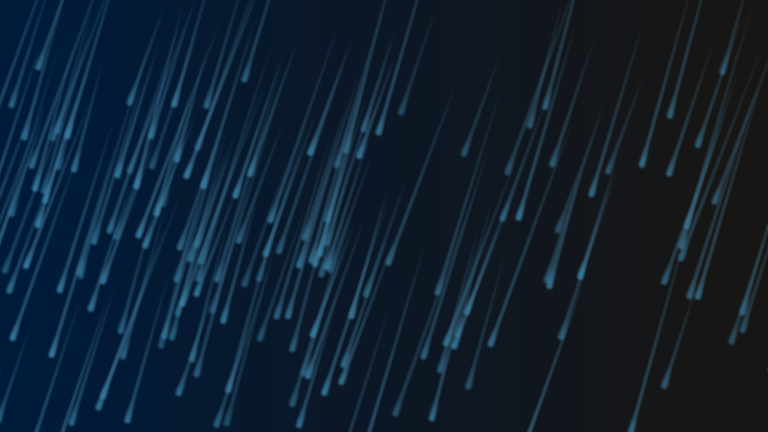
A Shadertoy shader for this background:

```glsl
#define STREAK_COUNT 170
#define DENSE_SHARE 0.70
#define DENSE_EDGE 0.48
#define MIN_LENGTH 0.22
#define MAX_LENGTH 0.56
#define MIN_TILT 0.25
#define MAX_TILT 0.37
#define HEAD_RADIUS 0.0125
#define BODY_RADIUS 0.0085
#define TAIL_RADIUS 0.0055
#define HEAD_COLOR vec3(0.25, 0.56, 0.71)
#define BODY_COLOR vec3(0.28, 0.49, 0.61)

float hash(float n) {
    return fract(sin(n * 12.9898) * 43758.5453);
}

// Navy on the left, through slate, to warm charcoal on the right
vec3 backdrop(float x) {
    vec3 navy = vec3(0.0, 0.105, 0.225);
    vec3 slate = vec3(0.047, 0.09, 0.145);
    vec3 charcoal = vec3(0.09, 0.085, 0.08);
    vec3 color = mix(navy, slate, smoothstep(0.0, 0.55, x));
    return mix(color, charcoal, smoothstep(0.45, 1.0, x));
}

// Head position: crowded on the left, most heads below mid height
vec2 headPosition(float seed, float aspect) {
    float pick = hash(seed + 0.11);
    float x = pick < DENSE_SHARE
        ? mix(-0.04, DENSE_EDGE, pick / DENSE_SHARE)
        : mix(DENSE_EDGE, 1.04, (pick - DENSE_SHARE) / (1.0 - DENSE_SHARE));
    float y = 0.5 * (hash(seed + 0.23) + hash(seed + 0.37));
    return vec2(x * aspect, mix(-0.2, 0.9, y));
}

// Colour in rgb, coverage in a
vec4 streak(vec2 p, float seed, float aspect) {
    vec2 q = p - headPosition(seed, aspect);
    float tilt = mix(MIN_TILT, MAX_TILT, hash(seed + 0.53));
    float len = mix(MIN_LENGTH, MAX_LENGTH, hash(seed + 0.67));
    vec2 dir = vec2(sin(tilt), cos(tilt));

    float along = clamp(dot(q, dir), 0.0, len);
    float t = along / len;
    float dist = length(q - dir * along);

    // Teardrop head narrowing into a thin tail
    float head = 1.0 - smoothstep(0.0, 0.055, along);
    float radius = mix(mix(BODY_RADIUS, TAIL_RADIUS, t), HEAD_RADIUS, head);
    float profile = 1.0 - smoothstep(0.1 * radius, radius, dist);

    float strength = mix(0.6, 1.1, hash(seed + 0.81));
    float fade = 0.5 * pow(1.0 - t, 0.75) + 0.22 * head;
    return vec4(mix(BODY_COLOR, HEAD_COLOR, max(head, 0.3)), profile * fade * strength);
}

void mainImage(out vec4 fragColor, in vec2 fragCoord) {
    vec2 p = fragCoord / iResolution.y;
    float aspect = iResolution.x / iResolution.y;
    vec3 color = backdrop(p.x / aspect);

    for (int i = 0; i < STREAK_COUNT; i++) {
        vec4 s = streak(p, float(i) + 1.0, aspect);
        color = mix(color, s.rgb, s.a);
    }
    fragColor = vec4(color, 1.0);
}
```
